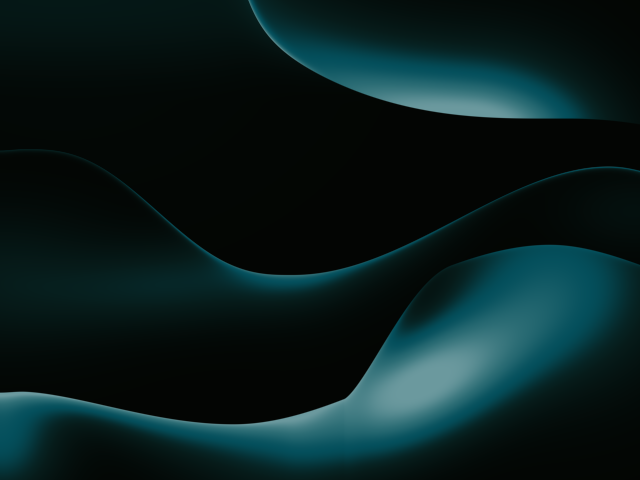
This background is drawn by a Shadertoy shader. Its source:

```glsl
const float ASPECT = 4.0 / 3.0;
const float SLOPE_STEP = 0.002;
const vec3 NIGHT = vec3(0.010, 0.020, 0.011);
const vec3 DEEP  = vec3(0.025, 0.115, 0.110);
const vec3 TEAL  = vec3(0.015, 0.310, 0.360);
const vec3 MIST  = vec3(0.190, 0.440, 0.470);
const vec3 PALE  = vec3(0.420, 0.600, 0.620);
const float RIM_WIDTH = 0.004;
const float BEAM_ANGLE = 0.445;

float ease(float a, float b, float skew, float x) {
    float t = pow(clamp((x - a) / (b - a), 0.0, 1.0), skew);
    return t * t * (3.0 - 2.0 * t);
}

float steepEase(float a, float b, float x) {
    float t = clamp((x - a) / (b - a), 0.0, 1.0);
    return t * t * t * (10.0 + t * (6.0 * t - 15.0));
}

float bell(float x, float centre, float radius) {
    float t = (x - centre) / radius;
    return exp(-t * t);
}

// Soft elliptical light, turned by an angle
float glow(vec2 p, vec2 centre, vec2 radius, float angle) {
    vec2 d = p - centre;
    float c = cos(angle), s = sin(angle);
    d = vec2(c * d.x + s * d.y, c * d.y - s * d.x) / radius;
    return exp(-dot(d, d));
}

// Height of each fold edge across the canvas
float upperEdge(float x) {
    float sweep = 0.077 * pow(max(0.85 - x, 0.0) / 0.329, 2.6);
    float lip = 0.061 * exp((0.388 - x) / 0.025);
    float dip = max(x - 0.89, 0.0);
    return 0.753 + sweep + lip - dip * dip;
}

float middleEdge(float x) {
    return 0.686 + 0.003 * ease(0.0, 0.039, 1.0, x)
        - 0.262 * steepEase(0.039, 0.456, x)
        + 0.226 * ease(0.456, 0.951, 1.04, x)
        - 0.09 * ease(0.951, 1.2, 1.0, x);
}

float lowerEdge(float x) {
    return 0.182 + 0.002 * ease(0.0, 0.035, 1.0, x)
        - 0.068 * ease(0.035, 0.365, 0.85, x)
        + 0.187 * ease(0.365, 0.859, 1.0, x)
        + 0.187 * ease(0.538, 0.706, 0.78, x)
        - 0.113 * ease(0.859, 1.2, 1.0, x);
}

// Approximate distance below an edge, corrected for its slope
float depthBelow(float height, float nextHeight, float y) {
    float slope = (nextHeight - height) / (SLOPE_STEP * ASPECT);
    return (height - y) / sqrt(1.0 + slope * slope);
}

vec3 tone(float light) {
    vec3 c = mix(NIGHT, DEEP, clamp(light * 4.0, 0.0, 1.0));
    c = mix(c, TEAL, smoothstep(0.22, 0.52, light));
    c = mix(c, MIST, smoothstep(0.48, 0.78, light));
    return mix(c, PALE, smoothstep(0.70, 1.0, light));
}

float upperLight(float x, float d) {
    float radius = x < 0.74 ? 0.27 : 0.17;
    float light = 1.05 * exp(-pow(d / 0.11, 1.4)) * bell(x, 0.74, radius);
    light += 0.13 * exp(-d / 0.12) * bell(x, 0.46, 0.16);
    return light + 0.6 * exp(-d / 0.006) * (1.0 - smoothstep(0.42, 0.53, x));
}

float middleLight(vec2 uv, float d) {
    float light = 0.48 * exp(-d / 0.04) * bell(uv.x, 0.46, 0.11);
    light += 0.30 * exp(-d / 0.03) * bell(uv.x, 0.63, 0.13);
    light += 0.28 * glow(uv, vec2(0.29, 0.41), vec2(0.20, 0.085), 0.12);
    light += 0.20 * glow(uv, vec2(0.0, 0.42), vec2(0.18, 0.14), 0.0);
    light += 0.11 * glow(uv, vec2(0.99, 0.56), vec2(0.11, 0.08), 0.0);
    float rim = 0.32 + 0.25 * bell(uv.x, 0.27, 0.08) + 0.32 * bell(uv.x, 0.93, 0.12);
    return light + rim * exp(-d / RIM_WIDTH) * (1.0 - 0.6 * bell(uv.x, 0.48, 0.12));
}

float lowerLight(vec2 uv, vec2 p, float d) {
    float light = glow(p, vec2(0.868, 0.193), vec2(0.25, 0.11), BEAM_ANGLE);
    light += 0.50 * glow(p, vec2(1.155, 0.418), vec2(0.22, 0.20), 0.0);
    light += 0.48 * glow(p, vec2(0.0, 0.09), vec2(0.12, 0.13), 0.0);
    light -= 0.08 * glow(p, vec2(0.88, 0.36), vec2(0.10, 0.05), 0.9);
    float width = mix(0.03, 0.06, smoothstep(0.1, 0.4, uv.x));
    light += 0.80 * exp(-d / width) * (1.0 - smoothstep(0.45, 0.58, uv.x));
    light += 0.25 * exp(-d / 0.02) * bell(uv.x, 0.60, 0.06);
    return light + 0.12 * exp(-d / RIM_WIDTH);
}

void mainImage(out vec4 fragColor, in vec2 fragCoord) {
    vec2 uv = fragCoord / iResolution.xy;
    vec2 p = uv * vec2(ASPECT, 1.0);
    float x = uv.x, ahead = uv.x + SLOPE_STEP;
    float soft = 0.8 / iResolution.y;

    float upper = -depthBelow(upperEdge(x), upperEdge(ahead), uv.y);
    float middle = depthBelow(middleEdge(x), middleEdge(ahead), uv.y);
    float lower = depthBelow(lowerEdge(x), lowerEdge(ahead), uv.y);

    // Dark backdrop with a faint spill beside the upper fold
    float spill = 0.25 * exp(-max(-upper, 0.0) / 0.07) * smoothstep(0.78, 1.0, uv.y);
    float haze = 0.04 * glow(uv, vec2(0.1, 0.95), vec2(0.35, 0.35), 0.0);
    vec3 color = tone(spill + haze);

    // Folds, from back to front
    color = mix(color, tone(upperLight(x, max(upper, 0.0))), smoothstep(-soft, soft, upper));
    color = mix(color, tone(middleLight(uv, max(middle, 0.0))), smoothstep(-soft, soft, middle));
    color = mix(color, tone(lowerLight(uv, p, max(lower, 0.0))), smoothstep(-soft, soft, lower));
    fragColor = vec4(color, 1.0);
}
```
